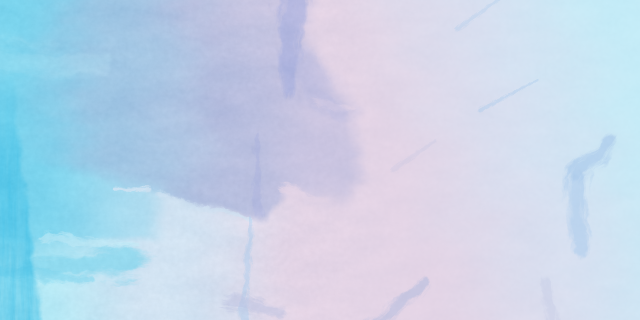
This background is drawn by a Shadertoy shader. Its source:

```glsl
// Pastel watercolour wall: cyan and lavender washes fading to pink and pale blue.
#define WARP 0.045       // raggedness of painted edges
#define EDGE 0.016       // softness of wash edges
#define MOTTLE 0.060     // strength of cloudy pigment
#define GRAIN 0.034      // strength of paper grain
#define CYAN vec3(0.48, 0.83, 0.93)
#define DEEP_CYAN vec3(0.30, 0.77, 0.91)
#define ICE vec3(0.82, 0.89, 0.95)
#define PINK vec3(0.890, 0.832, 0.900)
#define LAVENDER vec3(0.71, 0.74, 0.87)
#define VIOLET vec3(0.66, 0.69, 0.87)
#define SKY vec3(0.77, 0.925, 0.970)
#define BLUE vec3(0.68, 0.80, 0.925)

vec2 hashGradient(vec2 cell) {
    vec3 q = fract(cell.xyx * vec3(0.1031, 0.1030, 0.0973));
    q += dot(q, q.yzx + 33.33);
    return 2.0 * fract((q.xx + q.yz) * q.zy) - 1.0;
}

float gradientNoise(vec2 p) {
    vec2 i = floor(p), f = fract(p);
    vec2 u = f * f * f * (f * (f * 6.0 - 15.0) + 10.0);
    vec2 e = vec2(0.0, 1.0);
    float low = mix(dot(hashGradient(i), f), dot(hashGradient(i + e.yx), f - e.yx), u.x);
    float high = mix(dot(hashGradient(i + e), f - e), dot(hashGradient(i + e.yy), f - e.yy), u.x);
    return mix(low, high, u.y);
}

float fbm(vec2 p) {
    float sum = 0.0, amp = 0.5;
    for (int i = 0; i < 5; i++) {
        sum += amp * gradientNoise(p);
        p = mat2(1.6, 1.2, -1.2, 1.6) * p + 7.3;
        amp *= 0.55;
    }
    return sum;
}

// Soft rising edge of a wash
float edge(float d, float softness) { return smoothstep(-softness, softness, d); }

// Dry brush mark from a to b: tapers, frays and breaks into bristle streaks
void paint(inout vec3 col, vec3 ink, float amount, vec2 p, vec2 a, vec2 b, float width) {
    vec2 axis = b - a, v = p - a;
    float len = length(axis);
    vec2 dir = axis / len;
    float along = dot(v, dir), across = dot(v, vec2(-dir.y, dir.x));
    float t = clamp(along / len, 0.0, 1.0);
    float d = length(v - axis * t) / (width * (1.0 - 0.5 * t));
    if (d > 2.5) return;
    float fray = fbm(vec2(along * 0.5, across * 2.2) / width + a * 40.0);
    col = mix(col, ink, amount * smoothstep(0.0, 0.75, 1.0 - d + 1.3 * fray));
}

// Background: cyan, ice, pink and sky from left to right
vec3 paper(vec2 p) {
    vec3 left = mix(CYAN, vec3(0.70, 0.91, 0.96), edge(0.24 - p.y, 0.1));
    vec3 col = mix(left, ICE, smoothstep(0.1, 0.5, p.x));
    col = mix(col, PINK, smoothstep(0.55, 0.95, p.x));
    float skyward = p.x + 0.35 * (p.y - 0.5);
    col = mix(col, vec3(0.84, 0.88, 0.945), smoothstep(1.15, 1.75, skyward));
    return mix(col, SKY, smoothstep(1.6, 2.15, skyward));
}

// Pigment of the large upper left wash
vec3 washColor(vec2 p) {
    vec3 col = mix(CYAN, vec3(0.62, 0.77, 0.89), smoothstep(0.02, 0.36, p.x));
    col = mix(col, LAVENDER, smoothstep(0.35, 0.75, p.x));
    col = mix(col, vec3(0.79, 0.77, 0.88), smoothstep(0.72, 1.05, p.x));
    return mix(col, vec3(0.82, 0.79, 0.89), 0.6 * edge(p.y - 0.9, 0.14) * smoothstep(0.45, 0.8, p.x));
}

void mainImage(out vec4 fragColor, in vec2 fragCoord) {
    vec2 uv = fragCoord / iResolution.xy * vec2(2.0, 1.0);
    vec2 p = uv + WARP * vec2(fbm(uv * 9.0), fbm(uv * 9.0 + 31.0));
    float cloud = fbm(uv * vec2(3.0, 5.0) + 4.0);
    vec3 col = paper(uv + 0.12 * cloud);

    // Large wash with a slanted, stepped lower rim
    float rim = 0.515 - 0.25 * p.x + 0.12 * edge(p.x - 0.86, 0.05);
    float rightRim = mix(1.12, 0.965, smoothstep(0.62, 0.9, p.y)) + 0.12 * cloud;
    float wash = edge(p.y - rim, EDGE + 0.03 * smoothstep(0.8, 1.0, p.x)) * edge(rightRim - p.x, 0.045);
    col = mix(col, washColor(uv + 0.15 * cloud), wash * (0.92 + 0.5 * cloud));

    // Cyan washes at the lower left
    float shelf = edge(p.y - 0.255, EDGE) * edge(rim + 0.02 - p.y, 0.035) * edge(0.49 - p.x, 0.05);
    col = mix(col, mix(CYAN, vec3(0.66, 0.86, 0.94), smoothstep(0.1, 0.48, p.x)), 0.8 * shelf);
    paint(col, vec3(0.52, 0.84, 0.93), 0.75, p, vec2(0.40, 0.185), vec2(0.10, 0.16), 0.07);
    paint(col, CYAN, 0.5, p, vec2(0.0, 0.155), vec2(0.28, 0.12), 0.03);
    paint(col, SKY, 0.55, p, vec2(0.14, 0.25), vec2(0.43, 0.235), 0.022);
    float band = edge(0.035 + 0.125 * (0.75 - p.y) - p.x, 0.012) * edge(0.66 - p.y, 0.15);
    col = mix(col, DEEP_CYAN, band * (0.62 + 0.6 * fbm(uv * vec2(40.0, 4.0))));
    paint(col, SKY, 0.22, p, vec2(0.0, 0.82), vec2(0.32, 0.80), 0.09);

    // Pale rims left by drying paint
    paint(col, ICE, 0.85, p, vec2(0.47, 0.405), vec2(0.36, 0.42), 0.016);
    paint(col, ICE, 0.7, p, vec2(0.50, 0.385), vec2(0.78, 0.315), 0.016);
    paint(col, PINK, 0.8, p, vec2(0.89, 0.41), vec2(1.02, 0.365), 0.026);
    paint(col, PINK, 0.5, p, vec2(1.0, 0.68), vec2(1.10, 0.66), 0.024);

    // Upright violet marks
    paint(col, VIOLET, 0.7, p, vec2(0.92, 1.03), vec2(0.895, 0.72), 0.062);
    paint(col, VIOLET, 0.25, p, vec2(0.93, 0.80), vec2(1.05, 0.65), 0.08);
    paint(col, VIOLET, 0.4, p, vec2(0.81, 0.34), vec2(0.80, 0.58), 0.022);
    paint(col, BLUE, 0.5, p, vec2(0.765, 0.0), vec2(0.78, 0.32), 0.020);
    paint(col, LAVENDER, 0.5, p, vec2(0.74, 0.06), vec2(0.88, 0.02), 0.045);
    paint(col, LAVENDER, 0.25, p, vec2(1.72, -0.02), vec2(1.70, 0.13), 0.035);

    // Slanted marks and the feathered blue stroke
    paint(col, LAVENDER, 0.6, p, vec2(1.17, -0.02), vec2(1.33, 0.12), 0.040);
    paint(col, BLUE, 0.75, p, vec2(1.81, 0.46), vec2(1.91, 0.56), 0.046);
    paint(col, BLUE, 0.65, p, vec2(1.80, 0.43), vec2(1.81, 0.22), 0.056);
    paint(col, BLUE, 0.45, uv, vec2(1.50, 0.655), vec2(1.68, 0.75), 0.010);
    paint(col, BLUE, 0.35, uv, vec2(1.43, 0.91), vec2(1.57, 1.01), 0.012);
    paint(col, LAVENDER, 0.2, uv, vec2(1.23, 0.47), vec2(1.36, 0.56), 0.014);

    // Cloudy pigment and paper grain
    float depth = 1.0 - smoothstep(0.7, 1.4, uv.x) * 0.6;
    col += MOTTLE * depth * fbm(uv * vec2(7.0, 15.0)) * vec3(1.2, 0.8, 0.5);
    col += GRAIN * depth * fbm(uv * 55.0);
    fragColor = vec4(clamp(col, 0.0, 1.0), 1.0);
}
```
